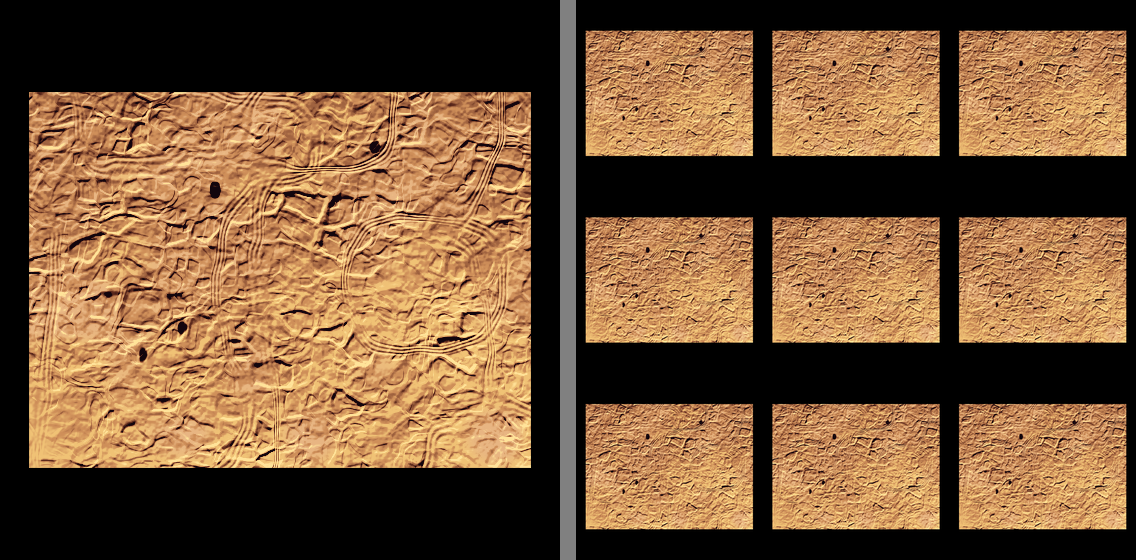
Left: one tile. Right: repeated 3 by 3.
Reproduce this texture procedurally as a three.js fragment shader.

```glsl
#define CELLS vec2(18.0, 23.0)
#define CRUMBS vec2(40.0, 48.0)
#define HOLLOW_DEPTH 1.0
#define FLAKE_HEIGHT 0.24
#define GRAIN_HEIGHT 1.0
#define LIGHT_DIR vec2(-0.35, 0.937)
#define LIGHT_STEP 0.0025
#define SHADOW_SLOPE 80.0
#define BASE_TONE 0.64
#define CONTRAST 1.9
#define FRAME_HALF vec2(0.448, 0.3355)

varying vec2 vUv;

const vec3 SHADE = vec3(0.07, 0.02, 0.05);
const vec3 UMBER = vec3(0.36, 0.16, 0.11);
const vec3 BROWN = vec3(0.63, 0.39, 0.25);
const vec3 TAN = vec3(0.81, 0.56, 0.35);
const vec3 YELLOW = vec3(0.94, 0.76, 0.46);
const vec3 PINK = vec3(0.91, 0.71, 0.51);
const vec3 CREAM = vec3(1.0, 0.89, 0.60);

vec2 hash2(vec2 p) {
  vec3 q = fract(p.xyx * vec3(0.1031, 0.1030, 0.0973));
  q += dot(q, q.yzx + 33.33);
  return fract((q.xx + q.yz) * q.zy);
}

// Value noise that wraps after n cells
float noise(vec2 uv, float n, float seed) {
  vec2 p = uv * n, i = floor(p), f = p - i;
  f = f * f * (3.0 - 2.0 * f);
  vec2 a = mod(i, n) + seed, b = mod(i + 1.0, n) + seed;
  return mix(mix(hash2(a).x, hash2(vec2(b.x, a.y)).x, f.x),
             mix(hash2(vec2(a.x, b.y)).x, hash2(b).x, f.x), f.y);
}

float fbm(vec2 uv, float n, float seed) {
  float sum = 0.0, amp = 0.5;
  for (int i = 0; i < 3; i++) {
    sum += amp * noise(uv, n, seed);
    n *= 2.0;
    amp *= 0.5;
  }
  return sum;
}

// Wrapping cells: x = distance from the border, y = random value of the cell
vec2 cells(vec2 uv, vec2 n, float seed) {
  vec2 p = uv * n, base = floor(p);
  float near = 9.0, second = 9.0, id = 0.0;
  for (int y = -1; y <= 1; y++)
    for (int x = -1; x <= 1; x++) {
      vec2 c = base + vec2(x, y);
      vec2 r = hash2(mod(c, n) + seed);
      float d = length(c + 0.1 + 0.8 * r - p);
      if (d < near) { second = near; near = d; id = fract(r.x * 7.0 + r.y * 5.0); }
      else second = min(second, d);
    }
  return vec2(second - near, id);
}

// Long grooved bands along the contours of a broad noise: x = mask, y = height
vec2 track(vec2 uv, float n, float seed) {
  float v = noise(uv, n, seed) + 0.05 * noise(uv, 24.0, seed);
  float mask = 1.0 - smoothstep(0.025, 0.045, abs(v - 0.52));
  return vec2(mask, 0.25 + 0.13 * sin(v * 250.0));
}

float height(vec2 uv) {
  vec2 warp = vec2(noise(uv, 14.0, 11.0), noise(uv, 14.0, 57.0)) - 0.5;
  vec2 ragged = vec2(noise(uv, 56.0, 23.0), noise(uv, 56.0, 91.0)) - 0.5;
  vec2 q = uv + 0.03 * warp + 0.007 * ragged;

  // Sunken cells with raised rims
  vec2 big = cells(q, CELLS, 3.0);
  vec2 small = cells(q, CRUMBS, 131.0);
  float h = -HOLLOW_DEPTH * (0.15 + 0.85 * big.y * big.y * big.y) * smoothstep(0.06, 0.3, big.x);
  h -= 0.4 * small.y * small.y * smoothstep(0.08, 0.4, small.x);

  // Flaking layers
  float t = 9.0 * fbm(q, 12.0, 71.0);
  h += FLAKE_HEIGHT * (floor(t) + smoothstep(0.72, 1.0, fract(t)));

  vec2 a = track(uv, 4.0, 37.0), b = track(uv, 5.0, 211.0);
  h = mix(h, a.y + 0.3 * h, 0.85 * a.x);
  h = mix(h, b.y + 0.3 * h, 0.85 * b.x);
  return h + GRAIN_HEIGHT * fbm(uv, 50.0, 19.0);
}

vec3 earth(float tone, float pinkness) {
  vec3 c = mix(SHADE, UMBER, smoothstep(0.02, 0.24, tone));
  c = mix(c, BROWN, smoothstep(0.24, 0.44, tone));
  c = mix(c, TAN, smoothstep(0.44, 0.61, tone));
  c = mix(c, mix(YELLOW, PINK, pinkness), smoothstep(0.61, 0.79, tone));
  return mix(c, CREAM, smoothstep(0.88, 1.15, tone));
}

void main() {
  vec2 side = abs(vUv - 0.5) - FRAME_HALF;
  float inside = 1.0 - smoothstep(-0.001, 0.001, max(side.x, side.y));
  vec3 color = vec3(0.0);
  if (inside > 0.0) {
    // Slope towards the light and cast shadow
    float h = height(vUv);
    float slope = h - height(vUv + LIGHT_DIR * LIGHT_STEP);
    float block = 0.0;
    for (int i = 1; i <= 5; i++) {
      float d = 0.0022 * float(i);
      block = max(block, height(vUv + LIGHT_DIR * d) - h - d * SHADOW_SLOPE);
    }
    // Smooth sand in the lower left corner
    float sand = 1.0 - smoothstep(0.05, 0.17, length(vUv - vec2(0.05, 0.2)));
    float relief = 1.0 - 0.75 * sand;
    float tone = BASE_TONE + relief * (CONTRAST * slope - 0.65 * smoothstep(0.04, 0.5, block));
    tone += 0.28 * (0.5 - vUv.y) + 0.16 * (noise(vUv, 7.0, 43.0) - 0.5);

    // A few deep pits
    for (int i = 0; i < 4; i++) {
      vec2 pit = 0.5 + (hash2(vec2(float(i) * 13.0 + 5.0, 8.0)) - 0.5) * 1.7 * FRAME_HALF;
      float r = length((vUv - pit) * vec2(1.7, 1.0)) + 0.012 * (noise(vUv, 60.0, 29.0) - 0.5);
      tone -= 0.8 * (1.0 - smoothstep(0.010, 0.016, r));
    }
    float pinkness = smoothstep(0.35, 0.7, noise(vUv, 9.0, 83.0) + 0.5 * (vUv.y - 0.5));
    color = earth(tone, pinkness) * inside;
  }
  gl_FragColor = vec4(color, 1.0);
}
```
